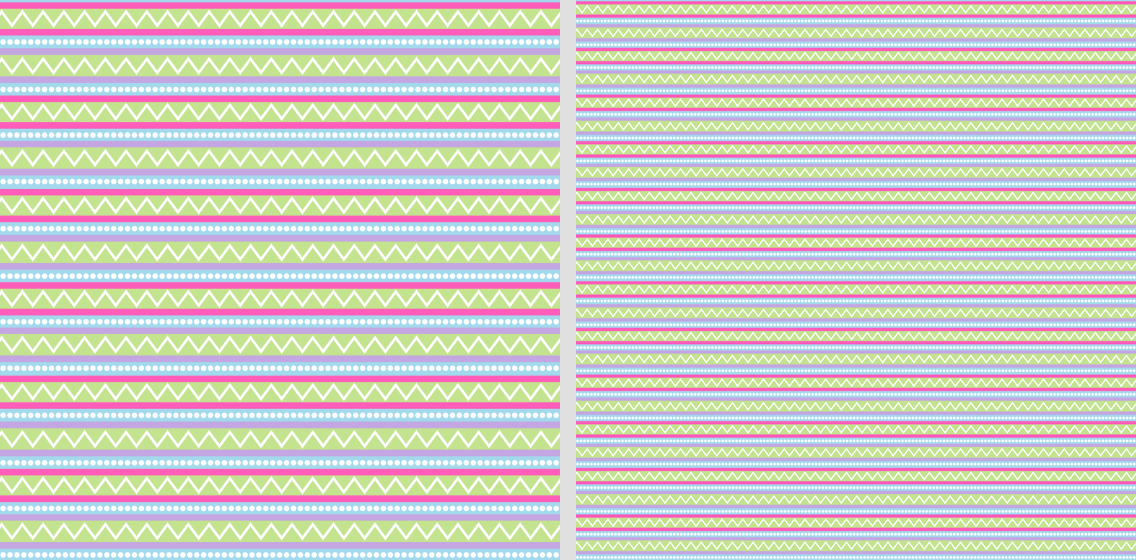
Left: one tile. Right: repeated 2 by 2.
Give the GLSL for this pattern, as a three.js fragment shader.

```glsl
// Horizontal bands on pale blue: green strips with a white zigzag, edged in pink
// or lilac by turns, with rows of white dots between them. Four uneven rows form
// one tile; each band is a smoothed interval, zigzag and dots are distances.
#define UNITS 768.0        // canvas side in drawing units
#define TILES 3.0          // vertical repeats of the four-row tile
#define ZIGZAGS 27.0       // zigzag teeth across
#define DOTS 81.0          // dots across
#define ZIG_PHASE 0.08     // position of the first peak, in teeth
#define DOT_PHASE 0.45     // position of the first dot, in dot steps
#define ZIG_HEIGHT 19.0    // centre line, peak to valley
#define ZIG_WIDTH 3.6      // stroke width
#define DOT_RADIUS 3.75
#define SOFT 1.5           // width of the smoothed edges

varying vec2 vUv;

const vec3 BLUE  = vec3(0.635, 0.85, 0.93);
const vec3 GREEN = vec3(0.765, 0.89, 0.56);
const vec3 PINK  = vec3(1.0, 0.365, 0.73);
const vec3 LILAC = vec3(0.77, 0.65, 0.885);
const vec3 WHITE = vec3(1.0);

// Coverage of a shape from its signed distance (negative inside).
float cover(float d) {
  return clamp(0.5 - d / SOFT, 0.0, 1.0);
}

float band(float y, float top, float bottom) {
  return cover(max(top - y, y - bottom));
}

// Pointed zigzag centred on y = 0, with y running down.
float zigzag(vec2 p) {
  float tooth = UNITS / ZIGZAGS;
  float rise = 2.0 * abs(fract(p.x / tooth - ZIG_PHASE + 0.5) - 0.5);
  float slope = 2.0 * ZIG_HEIGHT / tooth;
  float d = abs(p.y - ZIG_HEIGHT * (rise - 0.5)) / sqrt(1.0 + slope * slope);
  return cover(d - 0.5 * ZIG_WIDTH);
}

float dots(vec2 p) {
  float pitch = UNITS / DOTS;
  float x = (fract(p.x / pitch - DOT_PHASE + 0.5) - 0.5) * pitch;
  return cover(length(vec2(x, p.y)) - DOT_RADIUS);
}

// edges: outer top, green top, green bottom, outer bottom.
void drawRow(inout vec3 color, vec2 p, vec3 trim, vec4 edges, float zigY, float dotY) {
  color = mix(color, trim, band(p.y, edges.x, edges.w));
  color = mix(color, GREEN, band(p.y, edges.y, edges.z));
  color = mix(color, WHITE, zigzag(p - vec2(0.0, zigY)));
  color = mix(color, WHITE, dots(p - vec2(0.0, dotY)));
}

void main() {
  // Measure downwards from the top of each tile.
  vec2 p = vec2(vUv.x, 1.0 - vUv.y) * UNITS;
  p.y = mod(p.y, UNITS / TILES);

  vec3 color = BLUE;
  drawRow(color, p, PINK,  vec4(3.2, 12.0, 39.7, 48.7), 25.6, 57.6);
  drawRow(color, p, LILAC, vec4(66.2, 75.3, 104.7, 113.8), 90.3, 122.7);
  drawRow(color, p, PINK,  vec4(131.0, 140.0, 167.4, 176.6), 153.5, 185.3);
  drawRow(color, p, LILAC, vec4(193.3, 202.0, 231.4, 240.6), 216.7, 249.0);

  gl_FragColor = vec4(color, 1.0);
}
```
